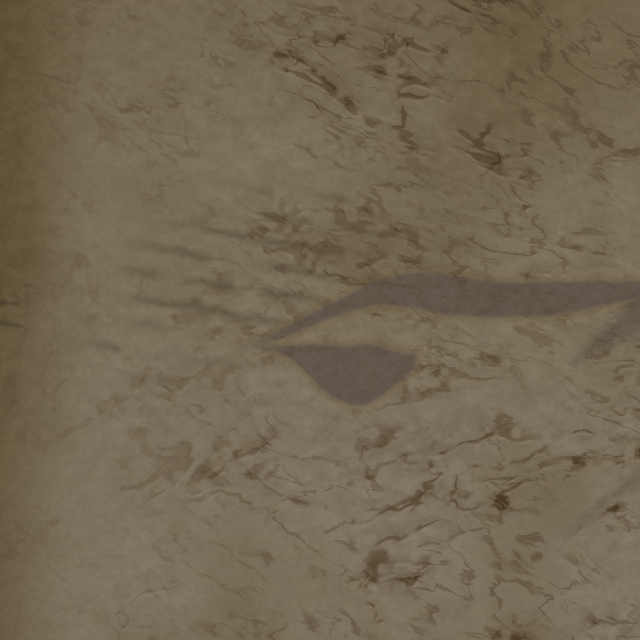
Reproduce this texture procedurally as a WebGL 1 fragment shader.

```glsl
precision highp float;
// Weathered parchment with crinkled brown veins, faint ripple rows and soft grey-brown tapered stains.
uniform vec2 u_resolution;

const vec3 PAPER = vec3(0.473, 0.430, 0.338);
const vec3 PAPER_PALE = vec3(0.490, 0.449, 0.368);
const vec3 AGED = vec3(0.355, 0.300, 0.195);
const vec3 STAIN = vec3(0.372, 0.328, 0.288);
const vec3 RUST = vec3(0.425, 0.340, 0.215);
const vec3 VEIN = vec3(0.275, 0.200, 0.125);
const vec3 RIPPLE = vec3(0.325, 0.290, 0.215);
const float STAIN_SOFTNESS = 0.005;
const float ROW_SPACING = 0.041;
const float ROW_SLOPE = 0.16;
const float MOTTLE = 0.085;
const float GRAIN = 0.035;

float hash(vec2 p) {
  return fract(sin(dot(p, vec2(127.1, 311.7))) * 43758.5453);
}

float noise(vec2 p) {
  vec2 i = floor(p), f = fract(p);
  f = f * f * (3.0 - 2.0 * f);
  return mix(mix(hash(i), hash(i + vec2(1.0, 0.0)), f.x),
             mix(hash(i + vec2(0.0, 1.0)), hash(i + vec2(1.0, 1.0)), f.x), f.y);
}

float fbm(vec2 p) {
  float sum = 0.0, amp = 0.5;
  for (int i = 0; i < 5; i++) {
    sum += amp * noise(p);
    p = mat2(1.6, 1.2, -1.2, 1.6) * p + 7.3;
    amp *= 0.5;
  }
  return sum;
}

// Soft round-ended stroke, with separate radii at its two ends.
float stroke(vec2 p, vec2 a, vec2 b, float ra, float rb, float soft) {
  vec2 ab = b - a;
  float t = clamp(dot(p - a, ab) / dot(ab, ab), 0.0, 1.0);
  return 1.0 - smoothstep(-soft, soft, length(p - a - ab * t) - mix(ra, rb, t));
}

// Signed thickness of the long upper stain, positive inside.
float upperStain(vec2 p) {
  float top = mix(0.460, 0.573, smoothstep(0.34, 0.65, p.x)) - 0.013 * smoothstep(0.67, 0.80, p.x);
  float low = mix(0.455, 0.525, smoothstep(0.36, 0.61, p.x))
            - 0.020 * smoothstep(0.59, 0.74, p.x) + 0.026 * smoothstep(0.84, 1.0, p.x);
  return min(top - p.y, p.y - low);
}

// Signed thickness of the blunt lower fin, positive inside.
float lowerStain(vec2 p) {
  float top = 0.461 - 0.014 * smoothstep(0.57, 0.65, p.x);
  float low = mix(0.453, 0.366, smoothstep(0.42, 0.55, p.x))
            + 0.060 * pow(max(p.x - 0.56, 0.0) / 0.09, 1.5);
  return min(min(top - p.y, p.y - low), 0.650 - p.x);
}

// Jagged contour lines, leaning down to the right above and up to the right below.
float crinkles(vec2 p, float scale, float width) {
  float lean = mix(0.38, -0.38, smoothstep(0.1, 0.9, p.y));
  vec2 q = vec2(p.x, p.y - lean * (p.x - 0.6)) * vec2(1.0, 2.0) * scale;
  q += 0.7 * vec2(fbm(q * 1.7 + 3.1), fbm(q * 1.7 + 19.4));
  q += 0.10 * vec2(noise(q * 11.0), noise(q * 11.0 + 8.0));
  float level = abs(fract(fbm(q) * 5.0) - 0.5);
  return 1.0 - smoothstep(0.25 * width, width, level);
}

void main() {
  vec2 uv = gl_FragCoord.xy / u_resolution;
  vec2 wobble = vec2(fbm(uv * 26.0), fbm(uv * 26.0 + 41.0)) - 0.48;
  float cloud = fbm(uv * 5.0 + 2.0);
  float speckle = fbm(uv * vec2(48.0, 70.0) + 5.0) - 0.48;

  // Paper tone, darkened along the left and in the upper right
  vec3 col = mix(PAPER_PALE, PAPER, smoothstep(0.1, 0.85, uv.y + 0.5 * (cloud - 0.5)));
  float leftAge = 1.0 - smoothstep(-0.03, mix(0.11, 0.18, uv.y), uv.x + 0.08 * (cloud - 0.5));
  col = mix(col, AGED, leftAge * mix(0.65, 0.92, smoothstep(0.2, 0.7, uv.y)));
  float topAge = exp(-pow((uv.x - 0.82) / 0.09, 2.0)) * smoothstep(0.65, 1.0, uv.y);
  col = mix(col, AGED, 0.34 * topAge + 0.24 * smoothstep(0.75, 1.05, uv.y));
  col = mix(col, AGED, 0.28 * smoothstep(0.44, 0.75, cloud + 0.4 * speckle));

  // Broken ripple rows
  float row = (uv.y + ROW_SLOPE * uv.x + 0.022 * wobble.y - 0.528) / ROW_SPACING;
  float rowId = floor(row + 0.5);
  float crest = exp(-pow((row - rowId) / 0.19, 2.0));
  float dashes = smoothstep(0.25, 0.60, noise(vec2(uv.x * 17.0 + rowId * 3.7, rowId * 5.3)));
  vec2 patchPos = (uv - vec2(0.34 + 0.75 * (uv.y - 0.55), 0.56)) / vec2(0.19, 0.15);
  float rippleArea = exp(-pow(dot(patchPos, patchPos), 2.0));
  vec2 sidePos = (uv - vec2(0.66, 0.66)) * 11.0;
  rippleArea += 0.6 * exp(-dot(sidePos, sidePos));
  float ripple = crest * dashes * rippleArea * clamp(0.85 + 2.0 * speckle, 0.0, 1.0);
  col = mix(col, RIPPLE, 0.60 * ripple);
  float edgeMarks = stroke(uv, vec2(0.0, 0.527), vec2(0.028, 0.525), 0.003, 0.002, 0.004)
                  + stroke(uv, vec2(0.0, 0.496), vec2(0.032, 0.490), 0.004, 0.002, 0.004);
  col = mix(col, RIPPLE * 0.8, 0.6 * edgeMarks);

  // Tapered stains with a faint rusty rim
  vec2 p = uv + 0.008 * wobble;
  float tip = smoothstep(0.36, 0.46, p.x);
  float inside = max(upperStain(p), lowerStain(p));
  float stain = smoothstep(-STAIN_SOFTNESS, STAIN_SOFTNESS, inside) * tip;
  float rim = exp(-pow((inside + 0.005) / 0.005, 2.0)) * smoothstep(0.34, 0.42, p.x);
  float branch = stroke(p, vec2(1.01, 0.515), vec2(0.90, 0.437), 0.030, 0.001, 0.014);
  float streak = stroke(p, vec2(1.01, 0.265), vec2(0.885, 0.165), 0.010, 0.002, 0.013);
  col = mix(col, RUST, 0.28 * rim);
  col = mix(col, STAIN, max(max(0.92 * stain, 0.80 * branch), 0.45 * streak));

  // Dense broken crinkles with pale lower lips, strongest to the right and below
  float spread = smoothstep(0.05, 0.60, uv.x) * (0.6 + 0.4 * smoothstep(0.08, 0.30, abs(uv.y - 0.52)));
  float strength = (0.25 + 0.75 * spread) * (1.0 - 0.45 * stain);
  float patches = smoothstep(0.34, 0.58, fbm(uv * 8.0 + 31.0));
  float broken = smoothstep(0.22, 0.60, noise(uv * 62.0));
  float bold = crinkles(uv, 4.5, 0.15) * patches * broken;
  float lip = crinkles(uv + vec2(-0.001, 0.005), 4.5, 0.17) * patches;
  float hair = crinkles(uv + 5.0, 8.0, 0.15) * smoothstep(0.36, 0.56, fbm(uv * 11.0 + 11.0));
  float smear = crinkles(uv, 4.5, 0.45) * patches;
  col += 0.025 * strength * lip;
  col = mix(col, VEIN, strength * (0.46 * bold + 0.33 * hair * (0.4 + 0.6 * broken) + 0.12 * smear));

  // Larger folds
  vec2 f = uv + 0.060 * wobble;
  float folds = stroke(f, vec2(0.50, 0.165), vec2(0.66, 0.225), 0.002, 0.004, 0.005);
  folds += stroke(f, vec2(0.66, 0.225), vec2(0.84, 0.285), 0.003, 0.004, 0.005);
  folds += stroke(f, vec2(0.54, 0.255), vec2(0.70, 0.315), 0.003, 0.002, 0.005);
  folds += stroke(f, vec2(0.60, 0.130), vec2(0.84, 0.210), 0.002, 0.003, 0.005);
  folds += stroke(f, vec2(0.28, 0.225), vec2(0.47, 0.215), 0.001, 0.003, 0.005);
  folds += stroke(f, vec2(0.79, 0.120), vec2(0.87, 0.135), 0.007, 0.007, 0.008);
  folds += stroke(f, vec2(0.42, 0.775), vec2(0.57, 0.740), 0.001, 0.003, 0.005);
  col = mix(col, VEIN, 0.42 * min(folds, 1.0) * broken);

  // Mottling and paper grain
  col += MOTTLE * speckle * (0.45 + 0.55 * strength) * (1.0 - 0.5 * stain);
  col += GRAIN * (fbm(uv * 130.0) - 0.48) + 0.4 * GRAIN * (noise(uv * 300.0) - 0.5);
  gl_FragColor = vec4(col, 1.0);
}
```
